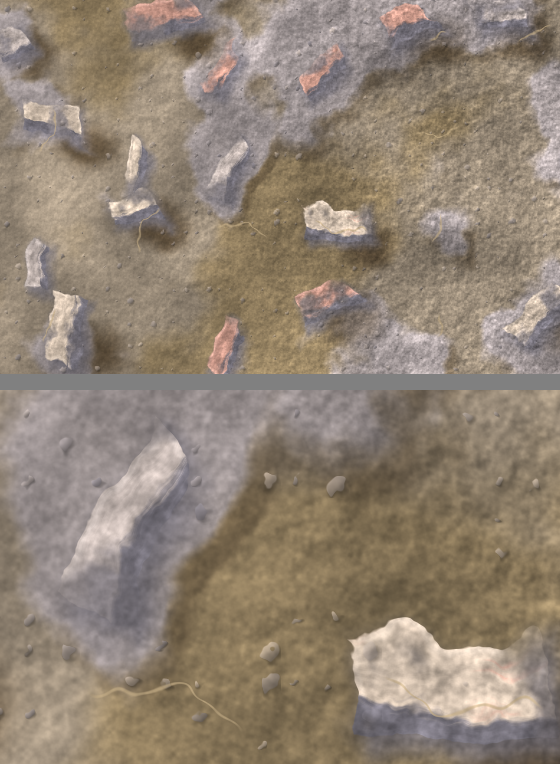
Top: the whole. Bottom: its middle third, enlarged.
Write a Shadertoy shader that draws this texture.

```glsl
const vec3 OLIVE_SOIL = vec3(0.575, 0.50, 0.375);
const vec3 GREY_SOIL = vec3(0.59, 0.535, 0.465);
const vec3 MAUVE_DUST = vec3(0.64, 0.605, 0.615);
const vec3 DARK_SOIL = vec3(0.33, 0.275, 0.205);
const vec3 SLATE = vec3(0.45, 0.435, 0.47);
const vec3 PALE_STONE = vec3(0.81, 0.74, 0.67);
const vec3 PINK_STONE = vec3(0.78, 0.59, 0.53);
const vec3 ROOT = vec3(0.76, 0.67, 0.52);
const float STONE_CELL = 0.25, STONE_SHARE = 0.62;
const float PEBBLE_CELL = 0.03, PEBBLE_SHARE = 0.2;
const float ROOT_CELL = 0.26, ROOT_SHARE = 0.5;
const float RELIEF = 2.3, GRAIN = 0.3, BROAD_LIGHT = 0.65;
const vec2 TO_LIGHT = vec2(-0.6, 0.8);

float hash(vec2 p) { return fract(sin(dot(p, vec2(127.1, 311.7))) * 43758.5453); }
vec2 hash2(vec2 p) { return vec2(hash(p), hash(p + 37.3)); }
mat2 rotation(float a) { return mat2(cos(a), -sin(a), sin(a), cos(a)); }

float noise(vec2 p) {
    vec2 i = floor(p), f = fract(p);
    f = f * f * (3.0 - 2.0 * f);
    return mix(mix(hash(i), hash(i + vec2(1, 0)), f.x),
               mix(hash(i + vec2(0, 1)), hash(i + vec2(1, 1)), f.x), f.y);
}
float fbm(vec2 p) {
    float sum = 0.0, amp = 0.5;
    for (int i = 0; i < 5; i++) {
        sum += amp * noise(p);
        p = mat2(1.6, 1.2, -1.2, 1.6) * p + 7.1;
        amp *= 0.5;
    }
    return sum / 0.97;
}

// Nearest shard: signed distance, place in half sizes, id; pit beside it
struct Stone { float dist; vec2 local; float id; float pit; };

Stone stoneField(vec2 p) {
    Stone s = Stone(1.0, vec2(0), 0.0, 0.0);
    for (int k = 0; k < 9; k++) {
        vec2 c = floor(p / STONE_CELL) + vec2(k % 3 - 1, k / 3 - 1);
        if (hash(c + 2.3) > STONE_SHARE) continue;
        vec2 r = hash2(c + 5.7);
        vec2 toPoint = p - (c + 0.5 + 0.75 * (r - 0.5)) * STONE_CELL;
        vec2 halfSize = mix(vec2(0.05, 0.027), vec2(0.115, 0.048), r);
        vec2 q = rotation(0.65 - 1.8 * (hash(c + 9.1) - 0.5)) * toPoint;
        q.y += 0.3 * q.x * (r.y - 0.5);
        vec2 e = abs(q) - halfSize;
        float d = length(max(e, 0.0)) + min(max(e.x, e.y), 0.0);
        d = max(d, dot(q, normalize(vec2(r.x + 0.3, r.y - 0.5))) - halfSize.x * 0.7);
        if (d < s.dist) { s.dist = d; s.local = q / halfSize; s.id = hash(c + 4.4); }
        vec2 hollow = (toPoint - vec2(0.075, -0.06) * (0.7 + 0.5 * r.x)) / vec2(0.085, 0.07);
        s.pit = max(s.pit, smoothstep(1.3, 0.3, length(hollow)) * step(0.25, r.y));
    }
    return s;
}

// Raised dusty ground, gathered around the shards
float ledge(vec2 p, float stoneDist) {
    return smoothstep(0.51, 0.61, fbm(p * 3.2 + 3.0) + 0.13 * smoothstep(0.08, 0.0, stoneDist));
}

float soilHeight(vec2 p) { return 0.5 * fbm(p * 13.0) + 0.3 * fbm(p * 45.0); }

// Crumbs: x is coverage, y is light or shade, z is tone
vec3 pebbles(vec2 p, float pixel) {
    vec2 cell = floor(p / PEBBLE_CELL), r = hash2(cell + 71.0);
    float radius = mix(0.002, 0.0075, r.x * r.x);
    vec2 q = p - (cell + 0.35 + 0.3 * r) * PEBBLE_CELL + 0.007 * (noise(p * 170.0) - 0.5);
    float body = smoothstep(pixel, -pixel, length(q) - radius);
    float shade = smoothstep(radius * 1.5, radius * 0.5, length(q + TO_LIGHT * radius * 0.6));
    float light = body * dot(q, TO_LIGHT) / radius - shade * (1.0 - body);
    return step(hash(cell + 13.0), PEBBLE_SHARE) * vec3(body, light, hash(cell + 3.0));
}

float roots(vec2 p, float pixel) {
    vec2 cell = floor(p / ROOT_CELL), r = hash2(cell + 23.0);
    vec2 q = rotation(r.x * 6.28) * (p - (cell + 0.5) * ROOT_CELL);
    float bend = 0.012 * sin(q.x * 40.0 + r.y * 6.0) + 0.016 * (noise(q * 55.0 + r) - 0.5);
    float line = smoothstep(0.0008 + pixel, 0.0002, abs(q.y - bend) * 0.8);
    float ends = smoothstep(0.0, 0.015, mix(0.02, 0.08, r.y) - abs(q.x));
    return line * ends * step(hash(cell + 31.0), ROOT_SHARE);
}

void mainImage(out vec4 fragColor, in vec2 fragCoord) {
    vec2 p = fragCoord / iResolution.y;
    float pixel = 1.0 / iResolution.y;
    vec2 bent = p + 0.06 * (vec2(fbm(p * 13.0), fbm(p * 13.0 + 40.0)) - 0.5);
    Stone stone = stoneField(bent);
    float shadowDist = stoneField(bent + TO_LIGHT * 0.018).dist;
    float right = smoothstep(0.2, 1.3, p.x), rough = mix(0.6, 1.25, right);

    // Soil, dusty ledges, and the hollows they shade
    float blend = smoothstep(0.44, 0.6, fbm(p * 2.6 + 33.0) + 0.13 * right - 0.03);
    vec3 color = mix(OLIVE_SOIL, GREY_SOIL, blend);
    float raised = ledge(bent, stone.dist);
    float toward = ledge(bent + TO_LIGHT * 0.045, shadowDist);
    color = mix(color, MAUVE_DUST, 0.85 * raised);
    float pitNoise = smoothstep(0.32, 0.55, fbm(p * 5.0 + 60.0));
    color = mix(color, DARK_SOIL, 0.95 * stone.pit * pitNoise * (1.0 - 0.45 * raised));
    color = mix(color, DARK_SOIL, 0.5 * max(toward - raised, 0.0));
    color *= 1.0 + 0.13 * max(raised - toward, 0.0);
    color = mix(color, SLATE, 0.8 * smoothstep(0.025, -0.015, shadowDist));
    color *= 1.0 + BROAD_LIGHT * (fbm(p * 6.0 + 90.0) - 0.5);

    // Shards: lit face, slate flank, pitted surface, partly under soil
    float relief = soilHeight(p) - soilHeight(p + TO_LIGHT * 0.005);
    float streak = fbm(stone.local * vec2(1.5, 3.5) + stone.id * 50.0);
    float pitted = fbm(p * 55.0 + 11.0);
    float face = smoothstep(-0.3, 0.1, stone.local.y + 0.9 * (streak - 0.5) + 0.3);
    vec3 top = mix(PALE_STONE, PINK_STONE, smoothstep(0.68, 0.82, stone.id + 0.4 * (streak - 0.5)));
    top = mix(top, MAUVE_DUST, 0.6 * step(stone.id, 0.22));
    vec3 shard = mix(SLATE, top, face) * (0.62 + 0.4 * streak + 0.4 * pitted);
    shard += 0.07 * face * smoothstep(0.007, 0.0, abs(stone.dist + 0.004));
    float buried = smoothstep(0.5, 0.66, fbm(p * 12.0 + 25.0));
    float cover = smoothstep(pixel, -pixel, stone.dist) * (1.0 - 0.8 * buried);
    color = mix(color, shard, cover) * (1.0 + RELIEF * rough * relief);

    // Crumbs, rootlets and grain
    vec3 crumb = pebbles(p, pixel) * (1.0 - 0.7 * cover);
    color = mix(color, mix(SLATE, PALE_STONE, crumb.z * 0.8), 0.5 * crumb.x);
    color *= 1.0 + 0.25 * crumb.y;
    color = mix(color, ROOT, 0.65 * roots(p, pixel));
    float grain = 0.55 * noise(p * 120.0) + 0.45 * noise(p * 260.0) - 0.5;
    fragColor = vec4(clamp(color * (1.0 + GRAIN * rough * grain), 0.0, 1.0), 1.0);
}
```
